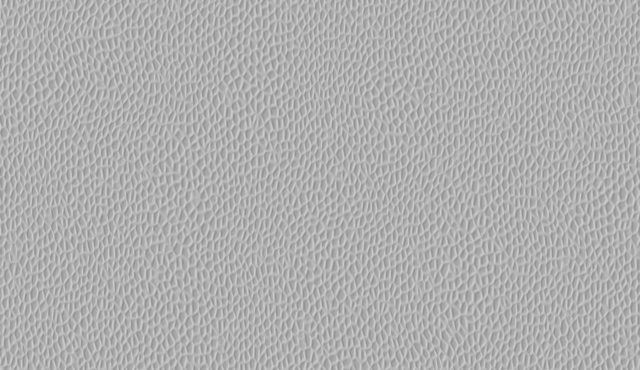
Write a Shadertoy shader that draws this texture.

```glsl
// Pale grey embossed leather: upright pebbled cells with soft raised ridges, lit from the left

const vec3 SHADOW_GREY = vec3(0.62);
const vec3 RIDGE_GREY = vec3(0.76);
const vec2 CELLS_PER_WIDTH = vec2(111.0, 57.0);
const vec2 LIGHT_STEP = vec2(0.27, -0.07);
const float RIDGE_WIDTH = 0.38;

vec2 hash2(vec2 p) {
    vec2 q = vec2(dot(p, vec2(127.1, 311.7)), dot(p, vec2(269.5, 183.3)));
    return fract(sin(q) * 43758.5453);
}

// Smooth value noise with two channels
vec2 noise2(vec2 p) {
    vec2 cell = floor(p);
    vec2 f = fract(p);
    f = f * f * (3.0 - 2.0 * f);
    vec2 low = mix(hash2(cell), hash2(cell + vec2(1.0, 0.0)), f.x);
    vec2 high = mix(hash2(cell + vec2(0.0, 1.0)), hash2(cell + 1.0), f.x);
    return mix(low, high, f.y);
}

// Leans the columns of cells left and right, then adds small wobbles
vec2 warp(vec2 p, float lean, float wobble) {
    float broad = noise2(p * vec2(0.08, 0.2)).x - 0.5;
    vec2 fine = noise2(p * vec2(0.6, 0.9) + 37.0) - 0.5;
    return p + vec2(broad * lean, 0.0) + fine * wobble;
}

// Gap between the nearest two centres of a staggered grid: zero on the borders
float borderGap(vec2 p, vec2 jitter, float stretch) {
    vec2 cell = floor(p);
    float nearest = 8.0;
    float second = 8.0;
    for (int y = -1; y <= 1; y++) {
        for (int x = -1; x <= 1; x++) {
            vec2 id = cell + vec2(x, y);
            vec2 centre = id + 0.5 + jitter * (hash2(id) - 0.5);
            centre.y += 0.5 * mod(id.x, 2.0) - 0.25;
            float d = length((centre - p) * vec2(1.0, stretch));
            second = min(second, max(nearest, d));
            nearest = min(nearest, d);
        }
    }
    return second - nearest;
}

// Height of the rounded ridges between the cells
float ridgeHeight(vec2 p, float width) {
    float gap = borderGap(p, vec2(0.6, 0.8), 1.1) / width;
    return exp(-gap * gap);
}

// Ridge brightness minus the shadow cast to its right
float embossTone(vec2 p, vec2 lightStep) {
    float here = ridgeHeight(p, RIDGE_WIDTH);
    float towardLight = ridgeHeight(p - lightStep, RIDGE_WIDTH);
    return 0.72 * here - 0.5 * towardLight;
}

void mainImage(out vec4 fragColor, in vec2 fragCoord) {
    // Four samples per pixel soften the fine ridges
    float tone = 0.0;
    for (int i = 0; i < 4; i++) {
        vec2 offset = (vec2(i % 2, i / 2) - 0.5) * 0.5;
        vec2 uv = (fragCoord + offset) / iResolution.x;
        vec2 p = warp(uv * CELLS_PER_WIDTH, 2.0, 0.25);
        tone += 0.25 * embossTone(p, LIGHT_STEP);
    }

    // Spread the relief around the middle grey
    float level = clamp(0.49 + 1.6 * (tone - 0.13), -0.3, 1.35);
    fragColor = vec4(mix(SHADOW_GREY, RIDGE_GREY, level), 1.0);
}
```
